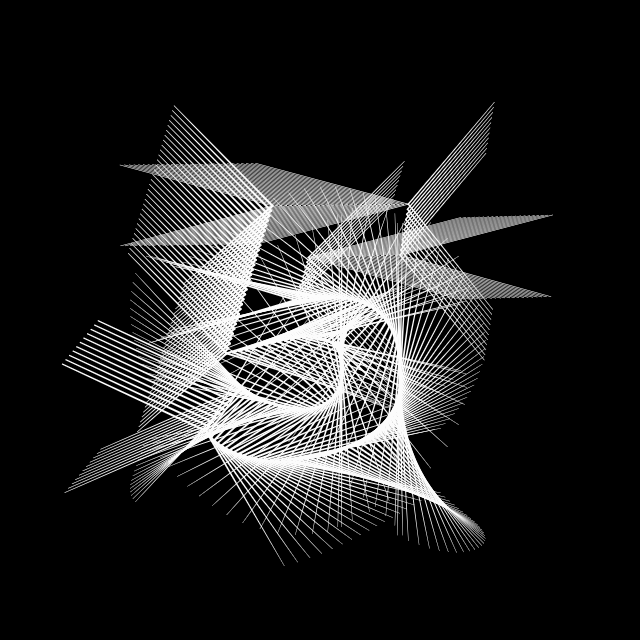
A WebGL 2 fragment shader for this background:

```glsl
#version 300 es
precision highp float;
// White string-art line fans on black. Rays leave the sides of a bent ribbon
// in mirrored pairs: parallel rays from straight sides, solved by index, and
// sweeping rays from Bezier sides, whose crossings form bright caustics.

uniform vec2 u_resolution;
out vec4 outColor;

const float GRID = 768.0;        // drafting units across the canvas, y down
const float CURVE_REACH = 187.0; // length of rays leaving curved sides
const float MIN_TURN = 0.19;     // ray angle for a horizontal heading
const float PI = 3.14159265;
const vec2 FINE = vec2(0.85, 0.65);  // stroke widths at root and tip
const vec2 LIGHT = vec2(1.7, 0.7);
const vec2 BOLD = vec2(2.7, 0.8);
const vec2 HEAVY = vec2(2.7, 1.5);
const vec2 SWEEP = vec2(2.5, 0.5);
const vec3 INK = vec3(0.99);

float pixel; // size of one pixel in drafting units

// Coverage of a tapered stroke from root along reach
float stroke(vec2 p, vec2 root, vec2 reach, vec2 widths) {
    vec2 q = p - root;
    float s = clamp(dot(q, reach) / dot(reach, reach), 0.0, 1.0);
    float w = mix(widths.x, widths.y, s);
    float overlap = 0.5 * (w + pixel) - length(q - reach * s);
    return clamp(overlap, 0.0, min(w, pixel)) / pixel;
}

float screenBlend(float a, float b) {
    return 1.0 - (1.0 - a) * (1.0 - b);
}

float cross2(vec2 a, vec2 b) {
    return a.x * b.y - a.y * b.x;
}

// Parallel rays from a straight side; only the nearest ones are tested
float parallelRays(vec2 p, vec2 a, vec2 b, vec2 reach, float count, vec2 widths) {
    vec2 side = b - a;
    float nearest = round(cross2(p - a, reach) / cross2(side, reach) * count);
    float light = 0.0;
    for (float k = -1.0; k <= 1.0; k++) {
        float t = clamp(nearest + k, 0.0, count) / count;
        // Clamped duplicates collapse into the end ray
        if (nearest + k == t * count || abs(nearest + k - t * count) < 0.01)
            light = screenBlend(light, stroke(p, a + side * t, reach, widths));
    }
    return light;
}

// An upward and a downward set of rays on one side
float sidePair(vec2 p, vec2 a, vec2 b, vec2 up, vec2 down, float count, vec2 widths) {
    return screenBlend(parallelRays(p, a, b, up, count, widths),
                       parallelRays(p, a, b, down, count, widths));
}

// Mirrored rays along a cubic Bezier, turning with its heading
float curvePair(vec2 p, vec2 a, vec2 b, vec2 c, vec2 d, int count) {
    float light = 0.0;
    for (int i = 0; i <= count; i++) {
        float t = float(i) / float(count);
        float u = 1.0 - t;
        vec2 root = u*u*u*a + 3.0*u*u*t*b + 3.0*u*t*t*c + t*t*t*d;
        vec2 heading = u*u*(b - a) + 2.0*u*t*(c - b) + t*t*(d - c);
        float turn = atan(abs(heading.y), heading.x) / PI;
        float angle = mix(MIN_TURN, PI - MIN_TURN, turn);
        vec2 reach = CURVE_REACH * vec2(cos(angle), sin(angle));
        light = screenBlend(light, stroke(p, root, reach, SWEEP));
        light = screenBlend(light, stroke(p, root, reach * vec2(1, -1), SWEEP));
    }
    return light;
}

void main() {
    float extent = min(u_resolution.x, u_resolution.y);
    pixel = GRID / extent;
    vec2 p = (gl_FragCoord.xy - 0.5 * u_resolution) * pixel;
    p = vec2(p.x, -p.y) + 0.5 * GRID;

    // Corners of the ribbon
    vec2 barLeft = vec2(327, 247), barRight = vec2(490, 245);
    vec2 shelfLeft = vec2(370, 309), shelfRight = vec2(480, 306);
    vec2 stemFoot = vec2(272, 424), neckFoot = vec2(355, 360);
    vec2 tailTop = vec2(290, 465), tailFoot = vec2(247, 517);
    vec2 innerRight = vec2(410, 445), outerRight = vec2(480, 455);

    // Straight sides
    float light = sidePair(p, barLeft, stemFoot, vec2(-118, -120), vec2(-107, 94), 30.0, BOLD);
    light = screenBlend(light, sidePair(p, barLeft, barRight, vec2(-183, -49), vec2(-182, 48), 29.0, FINE));
    light = screenBlend(light, sidePair(p, barRight, shelfRight, vec2(103, -122), vec2(101, 126), 10.0, LIGHT));
    light = screenBlend(light, sidePair(p, shelfLeft, shelfRight, vec2(183, -48), vec2(181, 50), 20.0, FINE));
    light = screenBlend(light, sidePair(p, shelfLeft, neckFoot, vec2(115, -115), vec2(110, 115), 9.0, LIGHT));
    light = screenBlend(light, parallelRays(p, tailTop, tailFoot, vec2(-172, -80), 10.0, HEAVY));
    light = screenBlend(light, parallelRays(p, tailTop, tailFoot, vec2(-169, 74), 10.0, LIGHT));

    // Outer and inner bends
    light = screenBlend(light, curvePair(p, tailFoot, vec2(290, 580), vec2(482, 560), outerRight, 46));
    light = screenBlend(light, curvePair(p, outerRight, vec2(482, 350), vec2(410, 354), neckFoot, 26));
    light = screenBlend(light, curvePair(p, stemFoot, vec2(330, 416), vec2(412, 375), innerRight, 24));
    light = screenBlend(light, curvePair(p, innerRight, vec2(410, 505), vec2(330, 500), tailTop, 28));

    outColor = vec4(INK * light, 1.0);
}
```
